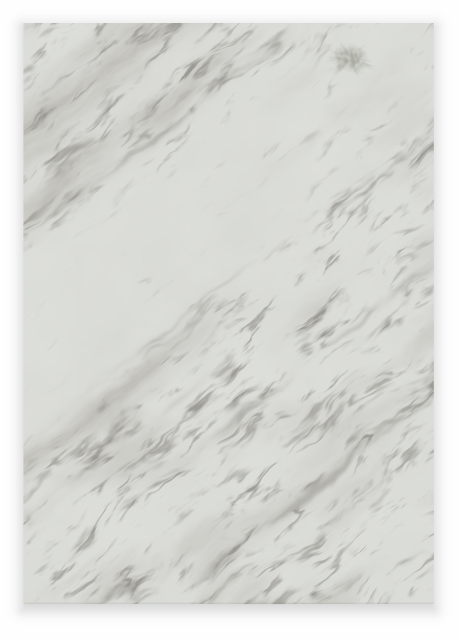
Reproduce this texture procedurally as a WebGL 1 fragment shader.

```glsl
precision highp float;
// Pale marble slab with slanted grey veins, lying on white with a soft shadow.
uniform vec2 u_resolution;

#define STONE vec3(0.858, 0.864, 0.845)
#define HAZE vec3(0.755, 0.750, 0.730)
#define DARK vec3(0.560, 0.550, 0.530)
#define PAPER vec3(0.995)
#define VEIN_ANGLE 0.663
#define WARP 0.016
#define HAZE_AMOUNT 0.52
#define STREAK_AMOUNT 0.62
#define SHADOW 0.15

// Gradient noise, roughly -0.7 to 0.7
vec2 gradient(vec2 cell) {
  vec3 h = fract(cell.xyx * vec3(0.1031, 0.1030, 0.0973));
  h += dot(h, h.yzx + 33.33);
  float a = 6.2832 * fract((h.x + h.y) * h.z);
  return vec2(cos(a), sin(a));
}

float noise(vec2 p) {
  vec2 i = floor(p), f = p - i;
  vec2 w = f * f * f * (f * (f * 6.0 - 15.0) + 10.0);
  vec2 e = vec2(1.0, 0.0);
  float low = mix(dot(gradient(i), f), dot(gradient(i + e), f - e), w.x);
  float high = mix(dot(gradient(i + e.yx), f - e.yx), dot(gradient(i + 1.0), f - 1.0), w.x);
  return mix(low, high, w.y);
}

float fbm(vec2 p) {
  float sum = 0.0, gain = 1.0;
  for (int i = 0; i < 4; i++) {
    sum += gain * noise(p);
    p = p * 2.03 + 17.3;
    gain *= 0.5;
  }
  return sum;
}

vec2 turn(vec2 p, float a) {
  return vec2(cos(a) * p.x + sin(a) * p.y, cos(a) * p.y - sin(a) * p.x);
}

float boxDistance(vec2 p, vec2 halfSize) {
  vec2 d = abs(p) - halfSize;
  return length(max(d, 0.0)) + min(max(d.x, d.y), 0.0);
}

// Long band along q.x, centred across at "center", tapered at both ends
float band(vec2 q, float center, float width, float start, float end) {
  float across = (q.y - center) / width;
  float along = smoothstep(start - 0.1, start, q.x) * (1.0 - smoothstep(end - 0.2, end, q.x));
  return exp(-across * across) * along;
}

// Share of the stone open to veins: a calm belt crosses the middle
float veinDensity(vec2 q) {
  float calm = smoothstep(0.17, 0.25, q.y) * (1.0 - smoothstep(0.40, 0.47, q.y));
  return 1.0 - calm * (0.9 - 0.5 * smoothstep(0.72, 0.95, q.x));
}

// Short broken filaments in three sizes, each slightly turned
float streaks(vec2 p, float density) {
  float sum = 0.0;
  for (int i = 0; i < 3; i++) {
    float k = float(i);
    vec2 q = turn(p, VEIN_ANGLE - 0.03 + 0.07 * k) + 5.7 * k;
    float size = 1.0 + 0.4 * k;
    float line = 1.0 - smoothstep(0.0, 0.22, abs(fbm(q * vec2(5.0, 24.0) * size)));
    float patches = fbm(q * vec2(7.0, 19.0) * size + 41.0);
    sum += line * smoothstep(0.12, 0.62, patches + 0.32 * (density - 0.85));
  }
  return sum;
}

vec3 marble(vec2 p) {
  p += WARP * vec2(fbm(p * 7.0), fbm(p * 7.0 + 23.0));
  vec2 q = turn(p, VEIN_ANGLE);
  float density = veinDensity(q);
  float grain = fbm(q * vec2(7.0, 40.0) + 9.0);

  // Wide hazy bands and clouds
  float haze = band(q, 0.60, 0.034, 0.40, 1.00) + 0.6 * band(q, 0.495, 0.024, 0.45, 1.0);
  haze += 0.95 * band(q, 0.19, 0.022, 0.15, 0.66) + 0.4 * band(q, -0.10, 0.025, 0.35, 0.85);
  haze *= 0.8 + 0.9 * grain;
  haze += HAZE_AMOUNT * density * smoothstep(-0.05, 0.75, fbm(q * vec2(4.5, 13.0) + 3.0));

  // Thin main veins, broken up by the grain
  float vein = 0.9 * band(q, 0.474, 0.006, 0.36, 0.95) + 0.45 * band(q, 0.221, 0.004, 0.42, 0.76);
  vein += 0.7 * band(q, 0.047, 0.006, 0.50, 1.10) + 0.8 * band(q, -0.113, 0.007, 0.36, 0.95);
  vein += 0.5 * band(q, 0.124, 0.005, 0.28, 0.60);
  vein *= smoothstep(-0.4, 0.5, grain);

  // Small crystal blot with ragged arms
  vec2 s = p - vec2(0.547, 0.902);
  float arms = fbm(normalize(s + 0.0001) * 2.2 + 6.0);
  float blot = 1.0 - smoothstep(0.004, 0.026 + 0.03 * max(arms, 0.0), length(s * vec2(0.8, 1.2)));
  blot *= 0.65 + 0.6 * noise(p * 150.0);

  vec3 color = STONE + 0.012 * fbm(p * 9.0 + 60.0);
  color = mix(color, HAZE, clamp(haze, 0.0, 1.0));
  float ink = 0.55 * vein + STREAK_AMOUNT * streaks(p, density) * mix(0.25, 1.0, density);
  color = mix(color, DARK, clamp(ink, 0.0, 0.8));
  return mix(color, vec3(0.62, 0.63, 0.59), clamp(blot, 0.0, 0.8));
}

void main() {
  vec2 p = gl_FragCoord.xy / u_resolution.y;
  float pixel = 1.0 / u_resolution.y;
  vec2 center = vec2(0.497 * u_resolution.x * pixel, 0.510);
  vec2 halfSize = vec2(0.446 * u_resolution.x * pixel, 0.454);

  // Drop shadow, a little lower than the slab
  float fall = boxDistance(p - center + vec2(0.0, 0.007), halfSize);
  float shade = 1.0 - smoothstep(-0.012, 0.036, fall);
  vec3 color = PAPER - SHADOW * shade * shade;

  // Slab with a faint darker lower edge
  float edge = boxDistance(p - center, halfSize);
  vec3 slab = marble(p);
  slab -= 0.05 * (1.0 - smoothstep(0.001, 0.004, p.y - center.y + halfSize.y));
  color = mix(color, slab, 1.0 - smoothstep(-0.5 * pixel, 0.5 * pixel, edge));
  gl_FragColor = vec4(color, 1.0);
}
```
